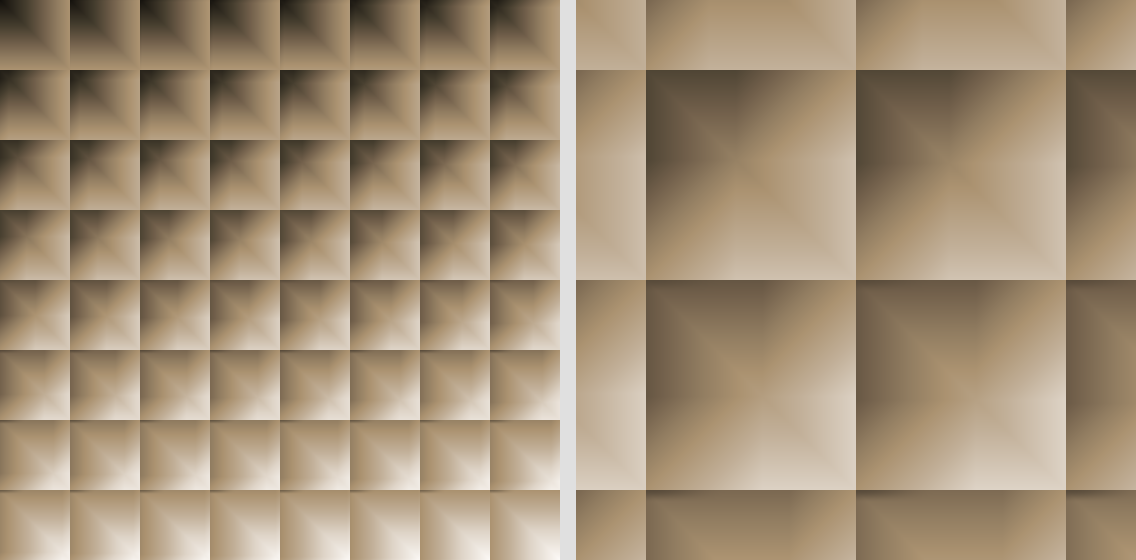
Left, the full canvas; right, a detail of the centre.
Write a three.js fragment shader that draws this pattern.

```glsl
// An 8 by 8 sheet of sepia tiles: slices of a colour cube, read left to right and down.
// Each tile spans two cube axes, its index the third; lightness, the mean of the largest
// and smallest axis, goes through a sepia ramp and makes the diagonal creases.

#define TILES 8.0
#define SMUDGE_WIDTH 0.38
#define SMUDGE_HEIGHT 0.06
#define SMUDGE_STRENGTH 0.32
#define SAMPLES 2

varying vec2 vUv;

// Blends to the next tone as t runs between two stops of the ramp.
vec3 blendTone(vec3 tone, vec3 nextTone, float start, float end, float t) {
  return mix(tone, nextTone, clamp((t - start) / (end - start), 0.0, 1.0));
}

// Near-black brown through tan to warm white.
vec3 sepiaRamp(float t) {
  vec3 tone = vec3(0.07, 0.06, 0.045);
  tone = blendTone(tone, vec3(0.27, 0.24, 0.18), 0.0, 0.185, t);
  tone = blendTone(tone, vec3(0.44, 0.37, 0.29), 0.185, 0.31, t);
  tone = blendTone(tone, vec3(0.57, 0.49, 0.38), 0.31, 0.412, t);
  tone = blendTone(tone, vec3(0.67, 0.573, 0.44), 0.412, 0.5, t);
  tone = blendTone(tone, vec3(0.76, 0.69, 0.60), 0.5, 0.646, t);
  tone = blendTone(tone, vec3(0.87, 0.83, 0.78), 0.646, 0.788, t);
  return blendTone(tone, vec3(0.99, 0.98, 0.97), 0.788, 1.0, t);
}

// Lightness of a cube point: midway between its extreme axes.
float midrange(vec3 p) {
  float low = min(p.x, min(p.y, p.z));
  float high = max(p.x, max(p.y, p.z));
  return 0.5 * (low + high);
}

// Thin dark wedge at a tile's upper left, growing in the deeper slices.
float cornerSmudge(vec3 p) {
  float across = 1.0 - smoothstep(0.0, SMUDGE_WIDTH, p.x);
  float down = 1.0 - smoothstep(0.0, SMUDGE_HEIGHT, p.y);
  return across * down * smoothstep(0.4, 0.75, p.z);
}

vec3 tileSheet(vec2 uv) {
  // Tile rows count downward from the top edge.
  vec2 grid = clamp(vec2(uv.x, 1.0 - uv.y), 0.0, 0.99999) * TILES;
  vec2 tile = floor(grid);
  float slice = (tile.y * TILES + tile.x) / (TILES * TILES - 1.0);
  vec3 p = vec3(fract(grid), slice);
  return sepiaRamp(midrange(p)) * (1.0 - SMUDGE_STRENGTH * cornerSmudge(p));
}

void main() {
  // Average samples inside the fragment to smooth the tile edges.
  vec2 stepX = dFdx(vUv);
  vec2 stepY = dFdy(vUv);
  vec3 sum = vec3(0.0);
  for (int j = 0; j < SAMPLES; j++) {
    for (int i = 0; i < SAMPLES; i++) {
      vec2 offset = (vec2(float(i), float(j)) + 0.5) / float(SAMPLES) - 0.5;
      sum += tileSheet(vUv + offset.x * stepX + offset.y * stepY);
    }
  }
  gl_FragColor = vec4(sum / float(SAMPLES * SAMPLES), 1.0);
}
```
